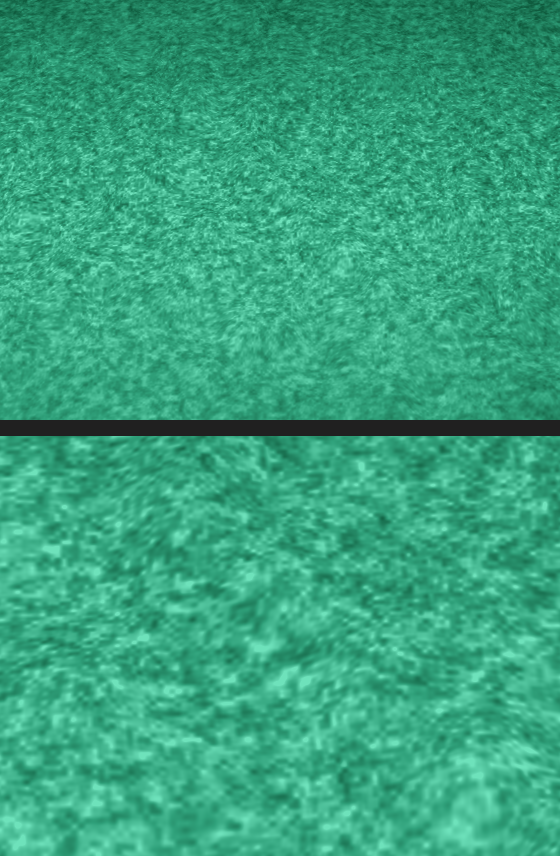
Top, the full canvas; bottom, a detail of the centre.
Give the GLSL for this texture, as a WebGL 1 fragment shader.

```glsl
precision highp float;

uniform vec2 u_resolution;

// Felt colours, from shaded pile to lit fibre tips
const vec3 DARK_GREEN = vec3(0.11, 0.47, 0.34);
const vec3 MID_GREEN = vec3(0.185, 0.63, 0.48);
const vec3 LIGHT_GREEN = vec3(0.35, 0.80, 0.65);

// Grain cells per canvas height, across and up
const vec2 CLUMP_FREQ = vec2(58.0, 92.0);
const vec2 TUFT_FREQ = vec2(112.0, 165.0);
const vec2 FIBRE_FREQ = vec2(205.0, 270.0);
const vec2 MOTTLE_FREQ = vec2(9.0, 14.0);

const float CLUMP_GAIN = 0.30;
const float TUFT_GAIN = 0.30;
const float FIBRE_GAIN = 0.32;
const float MOTTLE_GAIN = 0.07;
const float GLINT_GAIN = 0.16;

// Perspective: grain size at the near and far edge
const float NEAR_SIZE = 1.20;
const float FAR_SIZE = 0.78;
const float WEAVE_TILT = 0.06;
const float WARP = 0.012;

// Sharp band of the lens
const float FOCUS_HEIGHT = 0.54;
const float FOCUS_DEPTH = 0.34;

// Lighting
const float PEAK_LIGHT = 0.66;
const float PEAK_HEIGHT = 0.33;
const float HEIGHT_FALLOFF = 1.35;
const float SIDE_FALLOFF = 0.40;
const float SIDE_SLOPE = 0.12;

float hash(vec2 cell) {
    vec3 p = fract(vec3(cell.xyx) * 0.1031);
    p += dot(p, p.yzx + 33.33);
    return fract((p.x + p.y) * p.z);
}

// Value noise from -1 to 1
float noise(vec2 p) {
    vec2 cell = floor(p);
    vec2 f = fract(p);
    f = f * f * (3.0 - 2.0 * f);
    float low = mix(hash(cell), hash(cell + vec2(1.0, 0.0)), f.x);
    float high = mix(hash(cell + vec2(0.0, 1.0)), hash(cell + 1.0), f.x);
    return 2.0 * mix(low, high, f.y) - 1.0;
}

// Canvas point to a point on the receding cloth
vec2 clothPoint(vec2 p) {
    float size = mix(NEAR_SIZE, FAR_SIZE, p.y);
    vec2 cloth = vec2(p.x / size, 1.0 / (size * (NEAR_SIZE - FAR_SIZE)));
    cloth.y -= WEAVE_TILT * cloth.x;
    return cloth + WARP * vec2(noise(cloth * 11.0), noise(cloth * 13.0 + 41.0));
}

float feltGrain(vec2 cloth, float focus) {
    float clump = noise(cloth * CLUMP_FREQ + 17.3);
    float tuft = noise(cloth * TUFT_FREQ + 83.7);
    float fibre = noise(cloth * FIBRE_FREQ + 151.1);
    float mottle = noise(cloth * MOTTLE_FREQ + 5.9);
    float glint = smoothstep(0.35, 0.95, 0.6 * fibre + 0.6 * tuft);
    return CLUMP_GAIN * clump * mix(0.85, 1.0, focus)
        + TUFT_GAIN * tuft * mix(0.65, 1.0, focus)
        + FIBRE_GAIN * fibre * mix(0.25, 1.0, focus)
        + MOTTLE_GAIN * mottle
        + GLINT_GAIN * glint * focus;
}

float lighting(vec2 uv) {
    float rise = uv.y - PEAK_HEIGHT;
    float side = uv.x - 0.5;
    return PEAK_LIGHT - HEIGHT_FALLOFF * rise * rise
        - SIDE_FALLOFF * side * side - SIDE_SLOPE * side;
}

vec3 feltColour(float tone) {
    float t = 2.0 * clamp(tone, -0.35, 1.25);
    return t < 1.0 ? mix(DARK_GREEN, MID_GREEN, t)
                   : mix(MID_GREEN, LIGHT_GREEN, t - 1.0);
}

void main() {
    vec2 uv = gl_FragCoord.xy / u_resolution;
    float aspect = u_resolution.x / u_resolution.y;
    vec2 p = vec2((uv.x - 0.5) * aspect, uv.y);

    float blur = (uv.y - FOCUS_HEIGHT) / FOCUS_DEPTH;
    float focus = exp(-blur * blur);

    float tone = lighting(uv) + feltGrain(clothPoint(p), focus);
    gl_FragColor = vec4(feltColour(tone), 1.0);
}
```
